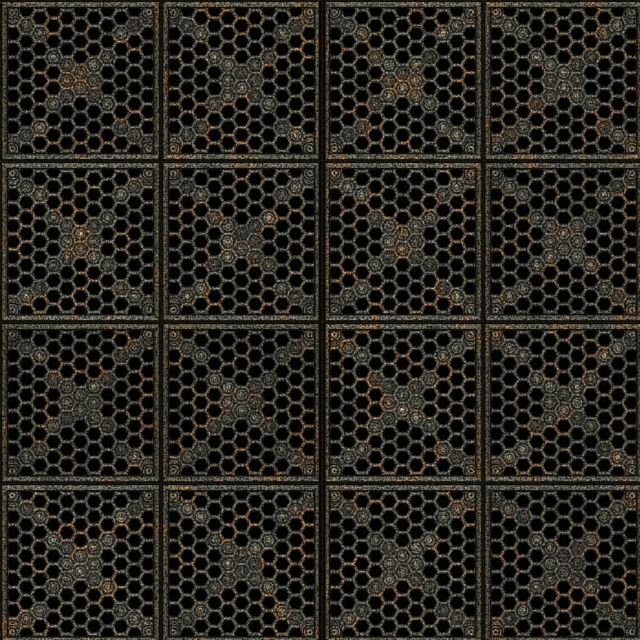
Write a Shadertoy shader that draws this texture.

```glsl
// Worn metal grilles: square framed panels of hexagonal mesh, braced by diagonal rows of bolts.
#define PANELS 3.973      // panels across and down, the last one slightly cropped
#define ROW 0.097         // height of a mesh cell, in panels
#define WALL 0.0135       // half width of the mesh walls
#define FRAME 0.046       // inner edge of the frame, from the panel border
#define SEAM 0.012        // half width of the dark seams
#define WIDE_SEAM 0.021   // half width of the middle vertical seam
#define SCREW_AT 0.424    // offset of the corner screws from the panel centre
#define BOLT_R 0.032      // radius of the brace bolts
#define GRAIN 1.1         // strength of the fine speckle

const vec3 HOLE  = vec3(0.012, 0.010, 0.006);
const vec3 SHADE = vec3(0.13, 0.12, 0.10);
const vec3 STEEL = vec3(0.30, 0.30, 0.265);
const vec3 LIGHT = vec3(0.44, 0.44, 0.405);
const vec3 RUST  = vec3(1.12, 0.92, 0.78);

float hash(vec2 p) {
    vec3 h = fract(p.xyx * 0.1031);
    h += dot(h, h.yzx + 33.33);
    return fract((h.x + h.y) * h.z);
}

float corner(vec2 cell, vec2 f) {
    float angle = 6.2832 * hash(cell);
    return dot(vec2(cos(angle), sin(angle)), f);
}

float gradientNoise(vec2 p) {
    vec2 i = floor(p), f = p - i;
    vec2 u = f * f * f * (f * (f * 6.0 - 15.0) + 10.0);
    vec2 r = vec2(1, 0);
    return mix(mix(corner(i, f), corner(i + r, f - r), u.x),
               mix(corner(i + r.yx, f - r.yx), corner(i + 1.0, f - 1.0), u.x), u.y);
}

// Centre of the nearest flat-topped hexagon
vec2 hexCentre(vec2 q) {
    vec2 period = ROW * vec2(sqrt(3.0), 1.0);
    vec2 shift = vec2(0.0, 0.5 * ROW);
    vec2 g = (q - shift) / period;
    vec2 a = round(g) * period + shift;
    vec2 b = (round(g - 0.5) + 0.5) * period + shift;
    return distance(q, a) < distance(q, b) ? a : b;
}

float hexRadius(vec2 v) {
    v = abs(v);
    return max(v.y, 0.866 * v.x + 0.5 * v.y);
}

// Antialiased band of half width w around d = 0
float band(float d, float w, float px) {
    return 1.0 - smoothstep(w - px, w + px, abs(d));
}

void mainImage(out vec4 fragColor, in vec2 fragCoord) {
    vec2 uv = fragCoord / iResolution.xy;
    vec2 p = vec2(uv.x, 1.0 - uv.y) * PANELS;
    vec2 panel = floor(p);
    vec2 q = p - panel - 0.5;
    float px = 0.7 * PANELS / iResolution.y;

    // Wear shared by all the metal
    float grain = gradientNoise(p * 88.0) + 0.6 * gradientNoise(p * 47.0 + 19.0);
    float patches = gradientNoise(p * 5.0 + 7.0) + 0.5 * gradientNoise(p * 13.0);
    float tone = 0.95 + 0.12 * hash(panel + 3.0) + 0.25 * patches;

    // Mesh: dark flanks and a lit ridge, brightest on level walls
    vec2 centre = hexCentre(q);
    vec2 v = q - centre;
    float wall = 0.5 * ROW - hexRadius(v);
    float level = smoothstep(0.8, 0.95, abs(v.y) / length(v + 1e-5));
    float ridge = exp(-pow(wall / (0.55 * WALL), 2.0));
    vec3 mesh = mix(SHADE, mix(STEEL, LIGHT, 0.35 + 0.3 * level), ridge);
    vec3 color = mix(HOLE, mesh, band(wall, WALL, px));

    // Diagonal braces: filled cells, each holding a bolt
    vec2 ac = abs(centre);
    if (abs(ac.x - ac.y) < 0.05 || length(centre) < 0.1) {
        float r = length(v);
        float worn = 0.75 + 0.5 * hash(floor(centre * 90.0) + panel * 17.0);
        color = mix(SHADE * 1.25, mesh, band(wall, 0.7 * WALL, px));
        color = mix(color, STEEL * worn, band(r, BOLT_R, px));
        color = mix(color, SHADE, 0.6 * band(r - 0.62 * BOLT_R, 0.004, px));
        color = mix(color, LIGHT * worn, 0.5 * band(length(v + 0.004), 0.4 * BOLT_R, px));
    }

    // Corner plates with ringed screws
    vec2 s = abs(q) - SCREW_AT;
    float plate = max(abs(s.x), abs(s.y));
    float sr = length(s);
    color = mix(color, STEEL * 0.72, band(plate, 0.044, px));
    color = mix(color, SHADE * 0.6, band(sr, 0.045, px));
    color = mix(color, STEEL * 1.1, band(sr, 0.038, px));
    color = mix(color, SHADE, band(sr - 0.025, 0.004, px));
    color = mix(color, LIGHT, 0.6 * band(sr, 0.015, px));
    color = mix(color, HOLE, band(sr, 0.006, px));

    // Frame: shadowed inner lip, lighter level bars, dark brown seams
    vec2 border = 0.5 - abs(q);
    float seamX = round(p.x) == 2.0 ? WIDE_SEAM : SEAM;
    vec2 rim = border - vec2(seamX, SEAM);
    float edge = min(border.x, border.y);
    float bar = min(rim.x, rim.y);
    vec3 barColor = mix(STEEL * vec3(0.75, 0.72, 0.66), STEEL * 1.08, step(rim.y, rim.x));
    barColor = mix(barColor, LIGHT, 0.35 * band(bar - 0.012, 0.005, px));
    color = mix(color, SHADE * 0.55, band(edge, FRAME + 0.006, px));
    color = mix(color, barColor, band(edge, FRAME - 0.004, px));
    vec3 seam = mix(HOLE * 3.0, SHADE * vec3(0.9, 0.8, 0.6), band(edge, 0.004, px));
    color = mix(seam, color, smoothstep(-px, px, bar));

    // Speckle, tarnish and rust
    color *= tone * max(0.25, 1.0 + GRAIN * grain);
    color *= mix(vec3(1), RUST, smoothstep(0.0, 0.5, patches + 0.3 * grain));
    fragColor = vec4(clamp(color, 0.0, 1.0), 1.0);
}
```
